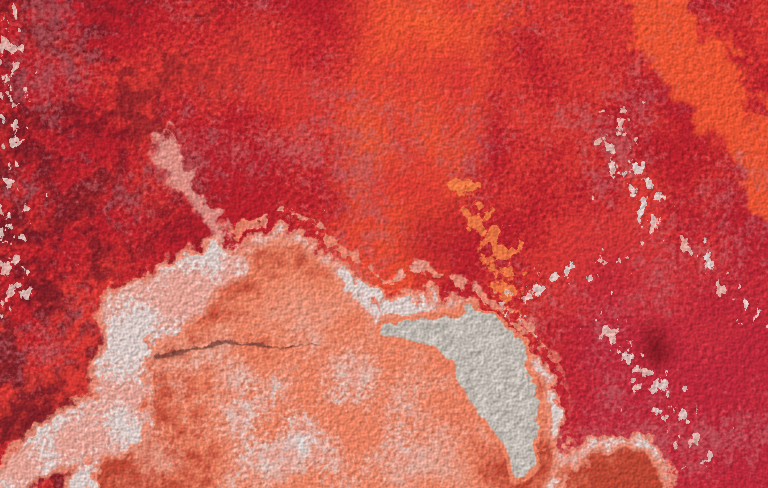
This texture is drawn by a Shadertoy shader. Its source:

```glsl
// Weathered painted wall: crimson and orange coats peel back from a salmon
// plaster patch with chalky rims. Warped distance fields place the coats,
// gradient noise frays their edges, scatters the flakes and adds lit grain.

vec2 gradientAt(vec2 cell) {
    vec3 h = fract(cell.xyx * vec3(0.1031, 0.1030, 0.0973));
    h += dot(h, h.yzx + 33.33);
    float angle = 6.2832 * fract((h.x + h.y) * h.z);
    return vec2(cos(angle), sin(angle));
}

float noise(vec2 p) {
    vec2 i = floor(p), f = fract(p), e = vec2(0.0, 1.0);
    vec2 u = f * f * (3.0 - 2.0 * f);
    float low = mix(dot(gradientAt(i), f), dot(gradientAt(i + e.yx), f - e.yx), u.x);
    float high = mix(dot(gradientAt(i + e), f - e), dot(gradientAt(i + 1.0), f - 1.0), u.x);
    return mix(low, high, u.y);
}

float fbm(vec2 p) {
    float sum = 0.0, amp = 1.0;
    for (int i = 0; i < 5; i++) {
        sum += amp * noise(p);
        p = mat2(1.6, 1.2, -1.2, 1.6) * p + 17.3;
        amp *= 0.5;
    }
    return sum;
}

// Distance to a stroke whose radius runs from r.x at a to r.y at b
float stroke(vec2 p, vec2 a, vec2 b, vec2 r) {
    vec2 d = b - a;
    float t = clamp(dot(p - a, d) / dot(d, d), 0.0, 1.0);
    return length(p - a - d * t) - mix(r.x, r.y, t);
}

float ellipse(vec2 p, vec2 radius) {
    return (length(p / radius) - 1.0) * min(radius.x, radius.y);
}

// 1 inside a distance, 0 outside, with a soft edge
float fill(float d, float soft) {
    return 1.0 - smoothstep(-soft, soft, d);
}

float grainHeight(vec2 p) {
    return noise(p * 90.0) + 0.8 * noise(p * 190.0);
}

void mainImage(out vec4 fragColor, in vec2 fragCoord) {
    vec2 p = fragCoord / iResolution.y;
    p.x *= 1.5706 * iResolution.y / iResolution.x;
    float broad = fbm(p * 3.0 + 4.0);
    float mottle = fbm(p * 9.0 + 21.0);
    float fine = fbm(p * 38.0);
    float grit = fbm(p * 110.0 + 5.0);
    vec2 w = p + 0.04 * vec2(fbm(p * 6.0), fbm(p * 6.0 + 40.0)) + 0.008 * fine;

    vec3 crimson = vec3(0.70, 0.13, 0.17);
    vec3 scarlet = vec3(0.86, 0.25, 0.21);
    vec3 orange = vec3(0.92, 0.34, 0.20);
    vec3 salmon = vec3(0.90, 0.50, 0.38);
    vec3 blush = vec3(0.88, 0.63, 0.58);
    vec3 chalk = vec3(0.84, 0.79, 0.78);

    // Crimson coat, scarlet mottling, sooty toward the left
    vec3 col = mix(crimson, scarlet, 0.8 * smoothstep(-0.3, 0.5, broad + 0.5 * mottle + 0.4 * grit));
    float left = 1.0 - smoothstep(0.0, 0.75, p.x);
    float soot = smoothstep(0.0, 0.6, mottle + 0.7 * fine + 0.4 * left - 0.1);
    col = mix(col, vec3(0.42, 0.10, 0.14), 0.8 * left * soot);
    float lowRight = smoothstep(1.05, 1.25, p.x) * (1.0 - smoothstep(0.25, 0.7, p.y));
    col = mix(col, vec3(0.73, 0.17, 0.25), 0.7 * lowRight);

    // Orange coat: a falling band and a strip at the upper right
    float fray = 0.06 * mottle + 0.03 * fine;
    float band = stroke(w, vec2(0.90, 1.05), vec2(0.80, 0.50), vec2(0.16, 0.12)) + fray;
    float strip = stroke(w, vec2(1.33, 1.0), vec2(1.6, 0.62), vec2(0.06)) + fray;
    col = mix(col, mix(scarlet, orange, 0.6 + mottle), 0.85 * fill(band, 0.05));
    col = mix(col, orange, 0.9 * fill(strip, 0.015));
    col = mix(col, crimson, 0.7 * fill(length(w - vec2(0.88, 0.5)) - 0.06, 0.05));
    col = mix(col, crimson * 0.6, 0.7 * fill(length(w - vec2(1.34, 0.29)) - 0.03, 0.03));

    // Rubbed pink haze, broken up by the grit
    float haze = smoothstep(0.0, 0.8, 0.6 * fine + 0.6 * grit + fbm(p * 5.0 + 60.0));
    col = mix(col, vec3(0.72, 0.38, 0.40), 0.6 * haze);

    // Salmon plaster patch, worn pale in the middle
    float patchD = min(ellipse(w - vec2(0.53, 0.03), vec2(0.36, 0.47)),
                       ellipse(w - vec2(0.88, 0.0), vec2(0.27, 0.38)));
    patchD = min(patchD, ellipse(w - vec2(1.25, 0.0), vec2(0.12, 0.1)));
    float stain = 0.7 - 1.6 * length(p - vec2(0.7, 0.15)) + 0.3 * mottle + 0.3 * fine;
    vec3 plaster = mix(vec3(0.72, 0.27, 0.20), salmon, smoothstep(-0.2, 0.3, stain));
    float worn = fill(ellipse(w - vec2(0.62, 0.14), vec2(0.3, 0.17)), 0.15);
    plaster = mix(plaster, mix(blush, chalk, 0.5 + fine), worn * smoothstep(-0.3, 0.5, mottle + 0.5 * grit));
    float crack = stroke(w, vec2(0.3, 0.28), vec2(0.64, 0.3), vec2(0.005, 0.001)) + 0.006 * fine;
    plaster = mix(plaster, vec3(0.4, 0.22, 0.2), 0.7 * fill(crack, 0.003));
    col = mix(col, plaster, fill(patchD, 0.003));

    // Chalky rim: broad on the left, a ragged thread elsewhere
    float rim = min(stroke(w, vec2(0.02, 0.02), vec2(0.24, 0.15), vec2(0.03, 0.06)),
                    stroke(w, vec2(0.24, 0.15), vec2(0.27, 0.34), vec2(0.05)));
    rim = min(rim, stroke(w, vec2(0.27, 0.34), vec2(0.46, 0.47), vec2(0.06, 0.03)));
    rim = min(rim, abs(patchD) - 0.007 - 0.02 * mottle) + 0.02 * fine;
    vec3 rimCol = mix(blush, chalk, smoothstep(-0.3, 0.3, mottle + 0.6 * grit));
    col = mix(col, mix(salmon, blush, 0.4), 0.9 * fill(rim - 0.012, 0.005));
    col = mix(col, rimCol, 0.95 * fill(rim, 0.004));

    // Bare grey wedge
    float bare = min(stroke(w, vec2(0.8, 0.32), vec2(0.98, 0.29), vec2(0.01, 0.07)),
                     stroke(w, vec2(0.98, 0.29), vec2(1.07, 0.06), vec2(0.07, 0.03))) + 0.01 * fine;
    col = mix(col, salmon, fill(bare - 0.012, 0.003));
    col = mix(col, vec3(0.75, 0.72, 0.69) + 0.08 * fine, fill(bare, 0.003));

    // Peeled outline, drag mark and orange streak
    float outline = abs(patchD - 0.045 - 0.04 * mottle) - 0.006 - 0.02 * fine;
    float span = smoothstep(0.42, 0.48, p.x) * (1.0 - smoothstep(1.1, 1.2, p.x));
    col = mix(col, mix(salmon, blush, 0.5 + mottle), 0.9 * span * fill(outline, 0.003));
    float drag = stroke(w, vec2(0.33, 0.7), vec2(0.47, 0.5), vec2(0.025, 0.012)) + 0.03 * fine;
    col = mix(col, blush, 0.8 * fill(drag, 0.01));
    float streak = stroke(w, vec2(0.93, 0.62), vec2(1.06, 0.4), vec2(0.01)) + 0.06 * fine;
    col = mix(col, vec3(0.93, 0.5, 0.28), 0.85 * fill(streak, 0.006));

    // Chalk flakes, dense along a few scuffed paths
    float scuff = stroke(w, vec2(1.26, 0.74), vec2(1.31, 0.55), vec2(0.02));
    scuff = min(scuff, stroke(w, vec2(1.4, 0.5), vec2(1.54, 0.34), vec2(0.0)));
    scuff = min(scuff, stroke(w, vec2(1.23, 0.32), vec2(1.45, 0.07), vec2(0.01)));
    scuff = min(scuff, stroke(w, vec2(1.06, 0.39), vec2(1.28, 0.48), vec2(0.01, 0.0)));
    scuff = max(min(scuff, stroke(w, vec2(0.0, 0.95), vec2(0.0, 0.4), vec2(0.03))), 0.0);
    float flake = fbm(p * vec2(46.0, 36.0) + 80.0) - 0.85 + 0.75 * exp(-scuff * 22.0);
    col = mix(col, mix(blush, chalk, 0.6 + mottle), 0.95 * smoothstep(0.0, 0.1, flake));

    // Rough grain lit from the upper left
    float relief = grainHeight(p) - grainHeight(p + vec2(-0.003, 0.003));
    col *= 1.0 + 0.19 * relief + 0.1 * grit;
    fragColor = vec4(clamp(col, 0.0, 1.0), 1.0);
}
```
